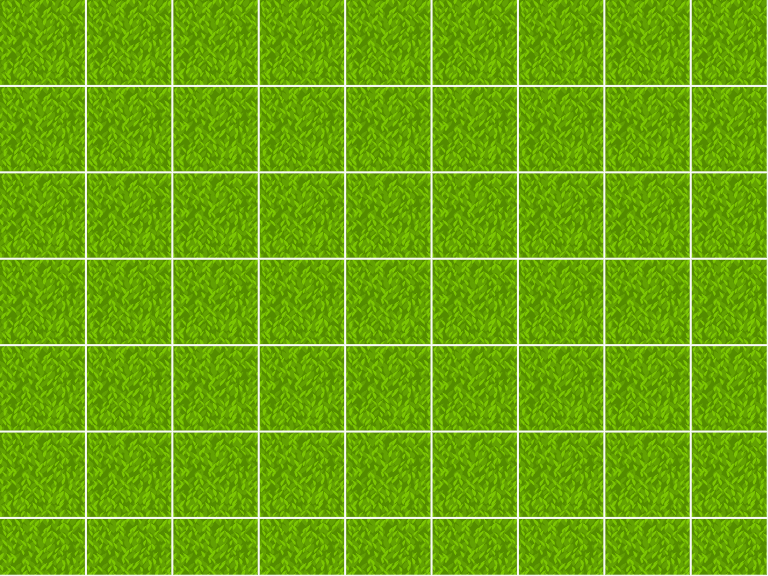
A WebGL 2 fragment shader for this pattern:

```glsl
#version 300 es
precision highp float;

uniform vec2 u_resolution;
out vec4 outColor;

// Lengths are fractions of the canvas height
const float TILE_PITCH = 0.15;
const float LINE_WIDTH = 0.0036;
const float LINE_SHIFT = -0.0008;
const float BORDER_WIDTH = 0.0022;

// Blade sizes are fractions of a grass cell
const float MID_CELLS = 12.0;
const vec2 MID_HALF_SIZE = vec2(0.36, 0.56);
const float LIGHT_CELLS = 13.0;
const vec2 LIGHT_HALF_SIZE = vec2(0.22, 0.50);
const float JITTER = 0.7;
const float MAX_LEAN = 0.85;
const float BEND = 0.12;

const vec3 DARK_GREEN = vec3(0.33, 0.55, 0.0);
const vec3 MID_GREEN = vec3(0.39, 0.63, 0.01);
const vec3 LIGHT_GREEN = vec3(0.49, 0.78, 0.01);
const vec3 LINE_COLOR = vec3(0.97, 0.98, 0.96);

float hash(vec2 p) {
    return fract(sin(dot(p, vec2(127.1, 311.7))) * 43758.5453);
}

float coverage(float dist, float pixel) {
    return clamp(0.5 - dist / pixel, 0.0, 1.0);
}

// Approximate distance to a leaning, curved blade with pointed ends
float bladeDistance(vec2 p, vec2 halfSize, float lean) {
    float t = p.y / halfSize.y;
    float axis = lean * p.y + sign(lean) * BEND * t * t;
    float halfWidth = halfSize.x * (1.0 - t * t);
    return (abs(p.x - axis) - halfWidth) / sqrt(1.0 + lean * lean);
}

// Jittered blades that wrap at the tile edges
float grassLayer(vec2 tileUv, float cells, vec2 halfSize, float seed, float pixel) {
    vec2 p = tileUv * cells;
    vec2 home = floor(p);
    float nearest = 10.0;
    for (int y = -1; y <= 1; y++) {
        for (int x = -1; x <= 1; x++) {
            vec2 cell = home + vec2(x, y);
            vec2 id = mod(cell, cells) + seed;
            vec2 offset = vec2(hash(id), hash(id + 17.3)) - 0.5;
            float side = hash(id + 31.7) < 0.4 ? -1.0 : 1.0;
            float lean = side * mix(0.25, MAX_LEAN, hash(id + 53.9));
            float size = mix(0.75, 1.2, hash(id + 71.1));
            vec2 center = cell + 0.5 + offset * JITTER;
            nearest = min(nearest, bladeDistance(p - center, halfSize * size, lean));
        }
    }
    return coverage(nearest, pixel * cells / TILE_PITCH);
}

// Distance to the closest grid line, leaving out the line at zero
float gridDistance(float x) {
    float index = max(round((x - LINE_SHIFT) / TILE_PITCH), 1.0);
    return abs(x - LINE_SHIFT - index * TILE_PITCH) - 0.5 * LINE_WIDTH;
}

void main() {
    float pixel = 1.0 / u_resolution.y;
    vec2 canvas = vec2(u_resolution.x / u_resolution.y, 1.0);
    vec2 uv = gl_FragCoord.xy * pixel;

    // Tiles start at the top left corner
    vec2 p = vec2(uv.x, 1.0 - uv.y);
    vec2 tileUv = fract((p - LINE_SHIFT) / TILE_PITCH);
    tileUv.y = 1.0 - tileUv.y;

    // Grass
    float mid = grassLayer(tileUv, MID_CELLS, MID_HALF_SIZE, 3.0, pixel);
    float light = grassLayer(tileUv, LIGHT_CELLS, LIGHT_HALF_SIZE, 91.0, pixel);
    vec3 color = mix(DARK_GREEN, MID_GREEN, mid);
    color = mix(color, LIGHT_GREEN, light);

    // Grid lines, with a thin border at the right and bottom
    float grid = min(gridDistance(p.x), gridDistance(p.y));
    float border = min(canvas.x - p.x, canvas.y - p.y) - BORDER_WIDTH;
    color = mix(color, LINE_COLOR, coverage(min(grid, border), pixel));

    outColor = vec4(color, 1.0);
}
```
